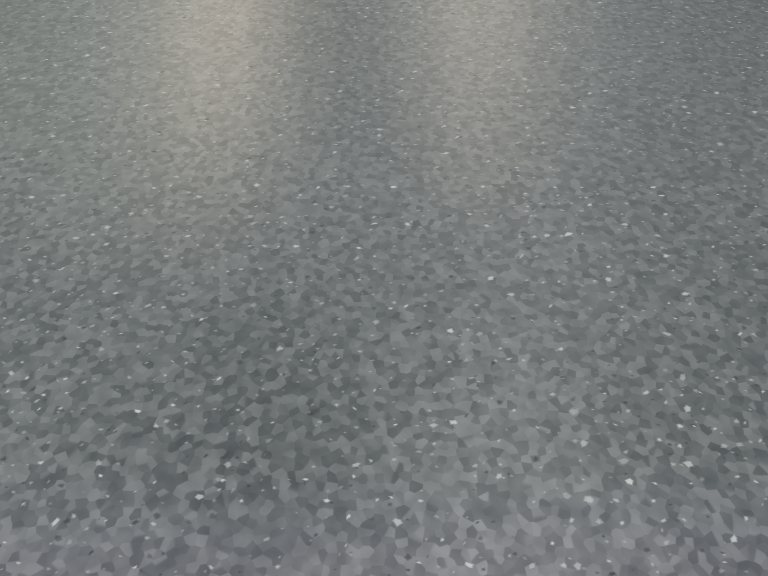
A WebGL 2 fragment shader for this texture:

```glsl
#version 300 es
precision highp float;
// Speckled grey vinyl floor seen at a slant under soft reflected light.
// Soft cellular grain and scattered angular chips lie on a perspective plane;
// broad vertical glows are added in screen space.
#define HORIZON 1.8
#define GRAIN_FREQ 100.0
#define GRAIN_DEPTH 0.135
#define MOTTLE_DEPTH 0.05
#define CHIP_FREQ 44.0
#define CHIP_SHARE 0.34
#define DARK_SHARE 0.20
#define EDGE_BLUR 0.0028
#define BASE_COLOR vec3(0.428, 0.447, 0.452)
#define GLARE_COLOR vec3(0.175, 0.143, 0.115)
#define PALE_CHIP vec3(0.78, 0.79, 0.78)
#define DARK_CHIP vec3(0.23, 0.25, 0.26)

uniform vec2 u_resolution;
out vec4 fragColor;

vec3 hash3(vec2 p) {
  vec3 q = fract(p.xyx * vec3(0.1031, 0.1030, 0.0973));
  q += dot(q, q.yxz + 33.33);
  return fract((q.xxy + q.yzz) * q.zyx);
}

float gradientNoise(vec2 p) {
  vec2 cell = floor(p), f = p - cell;
  vec2 s = f * f * f * (f * (f * 6.0 - 15.0) + 10.0);
  vec4 corner;
  for (int i = 0; i < 4; i++) {
    vec2 o = vec2(i & 1, i >> 1);
    float angle = 6.2832 * hash3(cell + o).x;
    corner[i] = dot(vec2(cos(angle), sin(angle)), f - o);
  }
  return mix(mix(corner.x, corner.y, s.x), mix(corner.z, corner.w, s.x), s.y);
}

// Random tone per cell, blended softly across the cell borders
float grainTone(vec2 p) {
  vec2 cell = floor(p);
  float total = 0.0, weights = 0.0;
  for (int j = -1; j <= 1; j++)
    for (int i = -1; i <= 1; i++) {
      vec2 id = cell + vec2(i, j);
      vec3 h = hash3(id + 17.0);
      vec2 d = id + h.xy - p;
      float w = exp(-17.0 * dot(d, d));
      total += w * (h.z - 0.5);
      weights += w;
    }
  return total / max(weights, 1e-6);
}

// Coverage of an irregular five-sided chip, at most one per cell
float chipLayer(vec2 p, float share, float blur, float seed) {
  vec2 cell = floor(p);
  vec3 place = hash3(cell + seed), form = hash3(cell + seed + 71.0);
  vec2 q = p - cell - mix(vec2(0.28), vec2(0.72), place.xy);
  float tilt = mix(-0.6, 1.0, form.x);
  q = mat2(cos(tilt), -sin(tilt), sin(tilt), cos(tilt)) * q;
  q.y *= mix(1.1, 2.0, form.y);
  float radius = mix(0.075, 0.22, pow(form.z, 3.0));
  float dist = -1.0;
  for (int i = 0; i < 5; i++) {
    vec3 h = hash3(cell + seed + 13.0 * float(i + 1));
    float angle = 1.2566 * (float(i) + 0.6 * h.x);
    dist = max(dist, dot(q, vec2(cos(angle), sin(angle))) - radius * mix(0.65, 1.1, h.y));
  }
  float strength = mix(0.4, 1.0, fract(form.x * 7.3 + form.z));
  return step(place.z, share) * strength * (1.0 - smoothstep(-blur, blur, dist));
}

float bell(float x, float center, float width) {
  float d = (x - center) / width;
  return exp(-d * d);
}

// Window reflections, side glows and shaded bands
vec3 floorLight(vec2 uv) {
  vec3 light = BASE_COLOR;
  float left = bell(uv.x, 0.20 + 0.10 * uv.y, 0.11) * smoothstep(0.42, 1.0, uv.y);
  float right = bell(uv.x, 0.62, 0.10) * smoothstep(0.45, 1.05, uv.y);
  light += GLARE_COLOR * (left + 0.85 * right);
  light += vec3(0.055, 0.052, 0.050) * bell(uv.x, 0.68, 0.17) * (1.0 - 0.6 * uv.y);
  light += vec3(0.055, 0.054, 0.040) * bell(uv.x, 0.10, 0.22) * smoothstep(0.2, 0.9, uv.y);
  light += vec3(0.035, 0.025, 0.035) * (1.0 - smoothstep(0.0, 0.22, uv.y));
  light += vec3(0.025, 0.024, 0.018) * smoothstep(0.4, 1.0, uv.y);
  light -= 0.025 * bell(uv.x, 0.36, 0.16) * bell(uv.y, 0.22, 0.25);
  light -= 0.020 * bell(uv.x, 0.95, 0.14);
  light += 0.025 * gradientNoise(uv * vec2(5.0, 2.5) + 3.0);
  return light + 0.020 * gradientNoise(vec2(uv.x * 24.0, uv.y * 2.0)) * uv.y;
}

void main() {
  vec2 uv = gl_FragCoord.xy / u_resolution;
  float aspect = u_resolution.x / u_resolution.y;
  float nearness = HORIZON - uv.y;
  vec2 plane = vec2((uv.x - 0.5) * aspect, HORIZON) / nearness;
  float clarity = mix(1.0, 0.48, smoothstep(0.1, 1.0, uv.y));

  // Mottled ground
  vec3 color = floorLight(uv);
  float tone = GRAIN_DEPTH * grainTone(plane * GRAIN_FREQ);
  tone += MOTTLE_DEPTH * gradientNoise(plane * GRAIN_FREQ * 0.55);
  color += tone * clarity * vec3(1.03, 1.0, 0.97);

  // Dark flecks, then large and small pale chips
  float blur = EDGE_BLUR * CHIP_FREQ / nearness;
  float dark = chipLayer(plane * CHIP_FREQ * 1.25 + 5.3, DARK_SHARE, blur * 1.25, 211.0);
  float pale = chipLayer(plane * CHIP_FREQ, CHIP_SHARE, blur, 37.0);
  pale = max(pale, 0.7 * chipLayer(plane * CHIP_FREQ * 1.6 + 9.7, CHIP_SHARE * 0.6, blur * 1.6, 149.0));
  color = mix(color, DARK_CHIP, 0.65 * dark * clarity);
  color = mix(color, PALE_CHIP, pale * mix(0.6, 1.0, clarity));
  fragColor = vec4(clamp(color, 0.0, 1.0), 1.0);
}
```
